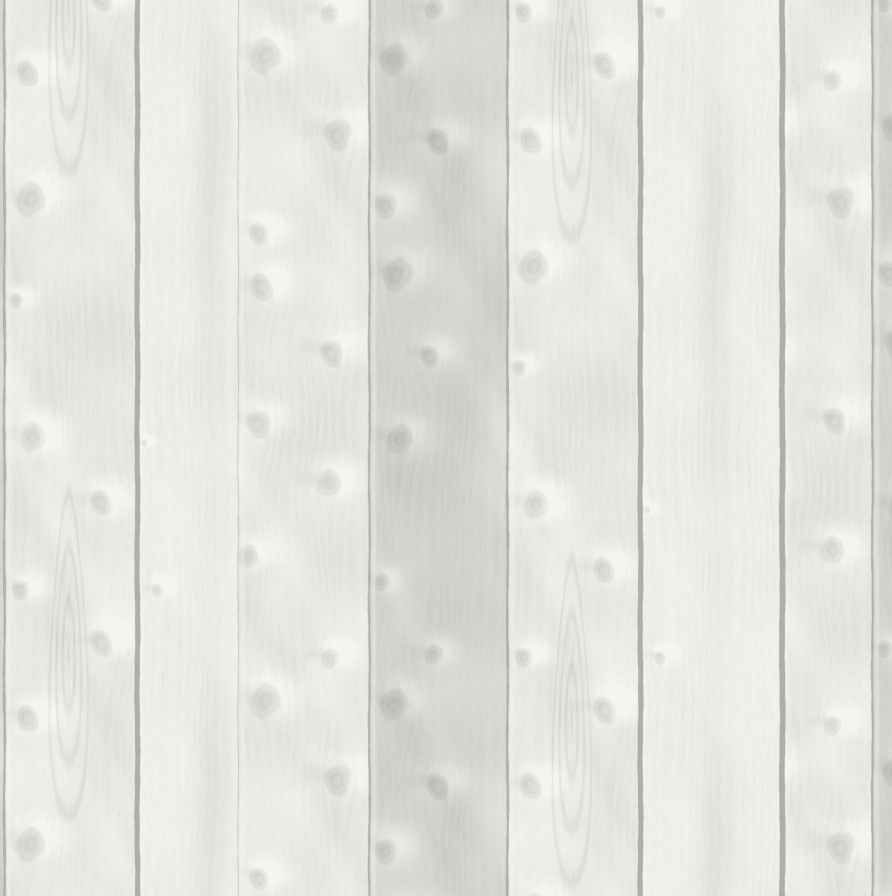
Reproduce this texture procedurally as a Shadertoy shader.

```glsl
// Whitewashed softwood boards: four planks form a tile that repeats sideways
// with a drop and also along the boards. Grain is layered sines bent around
// knots placed one per row; cellular flecks and rough gaps add the wear.

#define TILE_W 0.564       // width of four planks
#define TILE_H 0.72        // vertical repeat of the wood figure
#define DROP 0.075         // downward shift of each next tile
#define MARGIN 0.005       // left edge of the first tile
#define OVERLAP 0.046      // extra width of the pale plank per tile
#define KNOT_ROWS 9.0
#define GRAIN_DEPTH 0.032
#define CLOUD_DEPTH 0.10
#define LIGHT vec3(0.962, 0.957, 0.938)
#define DARK vec3(0.68, 0.675, 0.655)
#define GAP_COLOR vec3(0.66, 0.655, 0.635)
#define TAU 6.28319

const float plankStart[5] = float[5](0.0, 0.149, 0.262, 0.409, 0.564);
const vec4 plankTone = vec4(0.18, 0.10, 0.19, 0.48);
const vec4 knotChance = vec4(0.75, 0.15, 0.95, 0.92);

vec3 hash3(vec2 p) {
    vec3 q = fract(vec3(p.xyx) * vec3(0.1031, 0.1030, 0.0973) + 0.137);
    q += dot(q, q.yxz + 33.33);
    return fract((q.xxy + q.yzz) * q.zyx);
}

float bell(vec2 q) { return exp(-dot(q, q)); }

// Left edge of plank k in tile n
float edgeX(int k, float n) {
    return plankStart[k] + (k == 2 ? n * OVERLAP : 0.0);
}

// Soft stains, periodic along the boards
float cloud(vec2 p, float seed) {
    float v = p.y * TAU / TILE_H;
    float bend = 0.9 * sin(v + p.x * 38.0 + seed);
    return 0.45 * sin(2.0 * v + 24.0 * p.x + seed * 2.3 + bend)
         + 0.32 * sin(3.0 * v - 47.0 * p.x + seed * 4.1 - bend)
         + 0.23 * sin(7.0 * v + 65.0 * p.x + seed + 2.0 * bend);
}

// Distance to the nearest of jittered points
float cellular(vec2 p, float rows) {
    vec2 cell = floor(p);
    float nearest = 2.0;
    for (int y = -1; y <= 1; y++)
    for (int x = -1; x <= 1; x++) {
        vec2 id = cell + vec2(x, y);
        vec2 point = id + hash3(vec2(id.x, mod(id.y, rows))).xy;
        nearest = min(nearest, length(p - point));
    }
    return nearest;
}

// Adds knots with halo and smudge to shade, and pushes the grain aside
void addKnots(vec2 p, int plank, inout float shade, inout float grainX) {
    float pitch = TILE_H / KNOT_ROWS;
    float left = plankStart[plank];
    float width = plankStart[plank + 1] - left;
    for (int j = -2; j <= 2; j++) {
        float row = floor(p.y / pitch) + float(j);
        float id = mod(row, KNOT_ROWS);
        vec3 h = hash3(vec2(id + 3.0, float(plank) * 7.0 + 11.0));
        if (h.x > knotChance[plank]) continue;
        float across = mix(0.13, plank == 3 ? 0.47 : 0.7, mod(id, 2.0))
                     + 0.16 * (h.z - 0.4);
        vec2 q = p - vec2(left + across * width, (row + 0.25 + 0.5 * h.y) * pitch);
        float r = mix(0.006, 0.0155, h.y * 0.4 + h.z * 0.6);
        if (plank == 1) r *= 0.55;
        float e = length(q * vec2(1.0, 0.85)) / r
                + 0.13 * sin(q.x * 170.0 + q.y * 120.0 + h.y * 9.0);
        shade -= 0.30 * bell((q - r * vec2(0.9, 0.6)) / (r * vec2(2.2, 1.7)));
        shade += 0.17 * bell((q + r * vec2(0.9, -0.5)) / (r * vec2(2.1, 0.8)));
        shade += 0.28 * smoothstep(1.05, 0.5, e);
        shade += 0.18 * exp(-pow((e - 0.95) * 5.0, 2.0));
        shade += 0.08 * exp(-pow((e - 0.45) * 6.0, 2.0));
        grainX -= 0.8 * q.x * bell(q / (r * vec2(2.2, 4.5)));
    }
}

// Nested teardrop growth lines
float teardrop(vec2 p) {
    float v = mod(p.y - 0.27 + 0.5 * TILE_H, TILE_H) - 0.5 * TILE_H;
    float x = (p.x - 0.072) / (0.017 * max(0.3, 1.0 - 2.2 * v));
    float e = length(vec2(x, v / 0.15));
    float ring = fract(e * 2.5 + 0.5) - 0.5;
    return exp(-pow(ring * 6.0, 2.0)) * smoothstep(1.5, 1.2, e);
}

void mainImage(out vec4 fragColor, in vec2 fragCoord) {
    vec2 uv = fragCoord / iResolution.xy;
    float aa = 0.8 / iResolution.x;
    float n = floor((uv.x - MARGIN) / TILE_W);
    vec2 p = vec2(uv.x - MARGIN - n * TILE_W, uv.y + DROP * n);

    int plank = 0;
    for (int k = 1; k < 4; k++) if (p.x > edgeX(k, n)) plank = k;
    float seed = float(plank) * 1.7 + 0.6;
    float u = (p.x - plankStart[plank]) / (plankStart[plank + 1] - plankStart[plank]);
    float v = p.y * TAU / TILE_H;

    // Plank tone and stains
    float stain = cloud(p, seed);
    float shade = plankTone[plank] + stain * CLOUD_DEPTH * (plank == 1 ? 0.4 : 1.0);
    if (plank == 1) shade += 0.16 * bell(vec2((u - 0.73) * 6.0, 1.2 * sin(0.5 * v - 0.3)));
    if (plank == 3) shade -= 0.14 * smoothstep(0.6, 1.0, u) * (0.5 + 0.5 * sin(2.0 * v));

    // Knots and grain
    float grainX = p.x + 0.004 * sin(v + seed) + 0.0015 * sin(4.0 * v + seed * 3.0);
    addKnots(p, plank, shade, grainX);
    float grain = 0.6 * sin(grainX * 610.0 + 3.0 * sin(grainX * 87.0))
                + 0.4 * sin(grainX * 1130.0 + 2.0 * sin(6.0 * v + grainX * 140.0));
    shade += grain * GRAIN_DEPTH * (0.8 + 0.6 * stain);
    if (plank == 0) shade += 0.17 * teardrop(p);

    // Flecks
    float fleck = cellular(p * vec2(130.0, 50.0), 36.0);
    shade += 0.05 * smoothstep(0.25, 0.05, fleck) - 0.02 * smoothstep(0.5, 0.9, fleck);
    vec3 color = mix(LIGHT, DARK, clamp(shade, 0.0, 1.0));

    // Gaps between planks, with worn sides
    float wide = clamp(n, 0.0, 1.0);
    vec4 gapWidth = vec4(0.0028, 0.0058, mix(0.0014, 0.0064, wide), 0.0024);
    vec4 gapDepth = vec4(0.85, 0.9, mix(0.4, 0.9, wide), 0.8);
    float rough = 0.6 * sin(17.0 * v + seed) + 0.4 * sin(41.0 * v + 2.0 * sin(9.0 * v));
    for (int k = 0; k < 5; k++) {
        float d = p.x - edgeX(k, n) - 0.0004 * sin(5.0 * v + float(k));
        float halfWidth = 0.5 * gapWidth[k % 4] + 0.0003 * rough;
        color = mix(color, LIGHT, 0.4 * exp(-pow((d - 0.005) * 350.0, 2.0)));
        float gap = 1.0 - smoothstep(halfWidth - aa, halfWidth + aa, abs(d));
        color = mix(color, GAP_COLOR, gap * gapDepth[k % 4]);
    }
    fragColor = vec4(color, 1.0);
}
```
